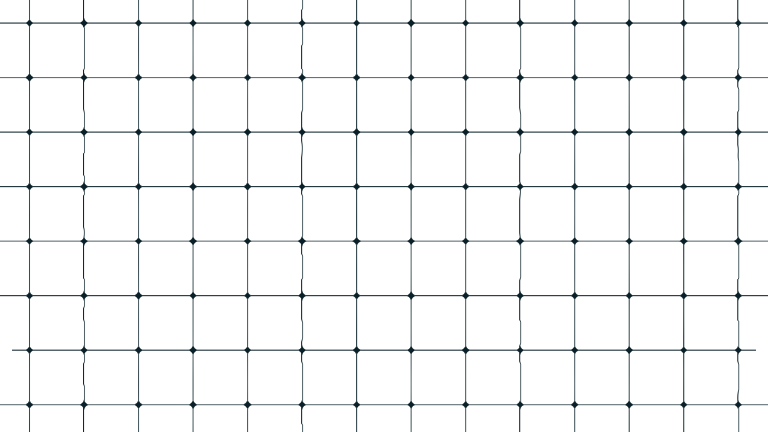
This pattern is drawn by a Shadertoy shader. Its source:

```glsl
#define PITCH 0.1262
#define ORIGIN vec2(0.0683, 0.0632)
#define LINE_WIDTH 0.0024
#define STAR_RADIUS 0.0165
#define JOG 0.0022
#define SHORT_ROW 1.0
#define END_GAP 0.0278
#define INK vec3(0.04, 0.13, 0.16)
#define PAPER vec3(1.0)

float hash(float n) {
    return fract(sin(n * 127.1 + 3.7) * 4375.85);
}

// One-dimensional gradient noise, roughly -0.5 to 0.5
float gradientNoise(float x) {
    float cell = floor(x), f = x - cell;
    float a = (hash(cell) * 2.0 - 1.0) * f;
    float b = (hash(cell + 1.0) * 2.0 - 1.0) * (f - 1.0);
    return mix(a, b, f * f * f * (f * (f * 6.0 - 15.0) + 10.0));
}

// Share of a pixel covered by a thin line at signed distance d
float lineCoverage(float d, float width, float px) {
    float h = 0.5 * width;
    return max(min(d + 0.5 * px, h) - max(d - 0.5 * px, -h), 0.0) / px;
}

// Four-pointed star with concave sides
float starCoverage(vec2 p, float radius, float px) {
    vec2 q = max(abs(p), 0.35 * px);
    float field = sqrt(q.x) + sqrt(q.y) - sqrt(radius);
    float slope = 0.5 * sqrt(1.0 / q.x + 1.0 / q.y);
    return clamp(0.5 - field / (slope * px), 0.0, 1.0);
}

void mainImage(out vec4 fragColor, in vec2 fragCoord) {
    float px = 1.0 / iResolution.y;
    vec2 uv = fragCoord * px;
    float canvasWidth = iResolution.x * px;

    vec2 grid = (uv - ORIGIN) / PITCH;
    vec2 id = floor(grid + 0.5);
    vec2 p = (grid - id) * PITCH;

    // Rows: every third is paler, one stops short of both edges
    float rowTone = mod(id.y, 3.0) < 0.5 ? 0.68 : 1.0;
    float row = lineCoverage(p.y, LINE_WIDTH, px) * rowTone;
    if (id.y == SHORT_ROW) {
        float edge = min(uv.x, canvasWidth - uv.x);
        row *= clamp((edge - END_GAP) / px + 0.5, 0.0, 1.0);
    }

    // Columns: uneven tone, every fourth steps sideways along its length
    float wear = gradientNoise(grid.y * 1.3 + id.x * 17.0);
    float columnTone = mix(0.68, 1.0, hash(id.x + 5.0)) + 0.15 * wear;
    float shift = 0.0;
    if (mod(id.x, 4.0) == 1.0) {
        float stepped = smoothstep(-0.02, 0.02, wear);
        shift = (stepped - 0.5) * JOG;
        columnTone = mix(1.0, 0.7, stepped);
    }
    float column = lineCoverage(p.x - shift, LINE_WIDTH, px) * columnTone;

    // Knots at the crossings, slightly uneven in size
    float radius = STAR_RADIUS * mix(0.94, 1.06, hash(id.x + id.y * 31.0));
    float star = starCoverage(p, radius, px);

    float ink = clamp(max(star, max(row, column)), 0.0, 1.0);
    fragColor = vec4(mix(PAPER, INK, ink), 1.0);
}
```
